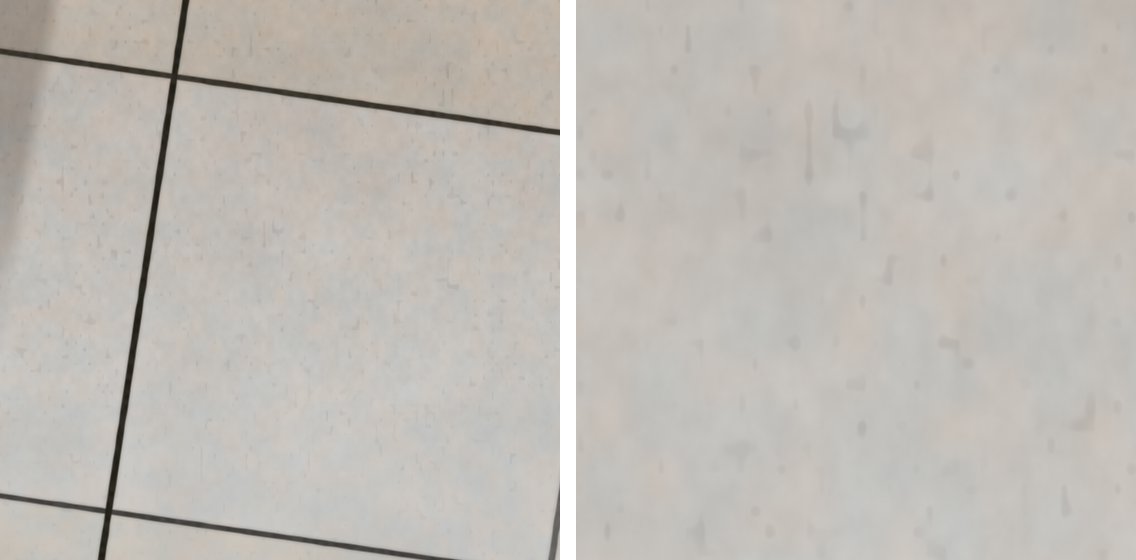
Left, the full canvas; right, a detail of the centre.
A Shadertoy shader for this texture:

```glsl
// Pale stone floor tiles with dark grout, seen slightly rotated.
// A sheared lattice places the joints; layered value noise gives mottling
// and fine flecks, and broad gradients add warm light and a soft shadow.

float hash(vec2 p) {
    vec3 q = fract(vec3(p.xyx) * 0.1031);
    q += dot(q, q.yzx + 33.33);
    return fract((q.x + q.y) * q.z);
}

float noise(vec2 p) {
    vec2 cell = floor(p), f = fract(p);
    f = f * f * (3.0 - 2.0 * f);
    return mix(mix(hash(cell), hash(cell + vec2(1, 0)), f.x),
               mix(hash(cell + vec2(0, 1)), hash(cell + vec2(1, 1)), f.x), f.y);
}

float fbm(vec2 p) {
    float sum = 0.0, gain = 0.5;
    for (int i = 0; i < 4; i++) {
        sum += gain * noise(p);
        p = mat2(1.6, 1.2, -1.2, 1.6) * p + 7.3;
        gain *= 0.5;
    }
    return sum / 0.9375;
}

// Stone surface: light, mottling, flecks and a per-tile tint
vec3 stone(vec2 uv, vec2 tile) {
    float warmth = smoothstep(0.15, 1.05, uv.y + 0.12 * (fbm(uv * 5.0) - 0.5));
    vec3 color = mix(vec3(0.775, 0.767, 0.752), vec3(0.738, 0.709, 0.678), warmth);

    // Rows beyond the central one are slightly browner
    color -= vec3(0.004, 0.012, 0.026) * step(0.5, abs(tile.y));
    color += 0.012 * (hash(tile + 20.0) - 0.5);

    // Broad blotches, then warm and cool tints
    color += 0.05 * (fbm(uv * 9.0 + 3.0) - 0.5);
    color += vec3(0.03, 0.0, -0.02) * (noise(uv * 34.0 + 11.0) - 0.5);

    // Fine grain and sparse dark flecks, fading towards the bright corner
    float texture_ = mix(0.45, 1.0, smoothstep(0.0, 0.45, uv.y));
    color += 0.045 * texture_ * (fbm(uv * vec2(85.0, 65.0)) - 0.5);
    float fleck = smoothstep(0.76, 0.96, noise(uv * vec2(125.0, 80.0) + 41.0));
    color -= vec3(0.055, 0.057, 0.055) * texture_ * fleck * noise(uv * 22.0);
    return color;
}

void mainImage(out vec4 fragColor, in vec2 fragCoord) {
    vec2 uv = fragCoord / iResolution.xy;

    // Lattice coordinates: joints lie on the integers
    vec2 lattice = vec2((uv.x - 0.181 - 0.151 * uv.y) / 0.804,
                        (uv.y - 0.1146 + 0.1455 * uv.x) / 0.794);
    vec2 joint = floor(lattice + 0.5);
    vec2 jointDist = abs(lattice - joint) * vec2(0.795, 0.786);
    vec3 color = stone(uv, floor(lattice));

    // Soft shadow slanting along the upper left border
    float shadowEdge = 0.17 * (uv.y - 0.41);
    float shadow = 1.0 - smoothstep(shadowEdge - 0.022, shadowEdge + 0.022, uv.x);
    color *= 1.0 - vec3(0.19, 0.2, 0.21) * shadow * smoothstep(0.3, 0.75, uv.y);

    // Slightly uneven joints; those to the lower right catch more light
    float wobble = 0.0012 * (noise(uv * 45.0) - 0.5);
    vec2 halfWidth = vec2(0.0058, mix(0.0046, 0.0052, joint.y)) + wobble;
    float soft = max(0.0022, 0.8 / iResolution.y);
    vec2 grout = 1.0 - smoothstep(halfWidth - soft, halfWidth + soft, jointDist);
    vec2 rim = 1.0 - smoothstep(halfWidth, halfWidth + 0.008, jointDist);
    color *= 1.0 - 0.07 * max(rim.x, rim.y);

    vec3 columnColor = mix(vec3(0.15, 0.14, 0.11), vec3(0.4, 0.39, 0.38), step(0.5, joint.x));
    vec3 rowColor = mix(vec3(0.27, 0.26, 0.25), vec3(0.22, 0.205, 0.17), joint.y);
    float grit = 0.06 * (noise(uv * 110.0 + 5.0) - 0.5);
    color = mix(color, rowColor + grit, grout.y);
    color = mix(color, columnColor + grit, grout.x);

    fragColor = vec4(clamp(color, 0.0, 1.0), 1.0);
}
```
